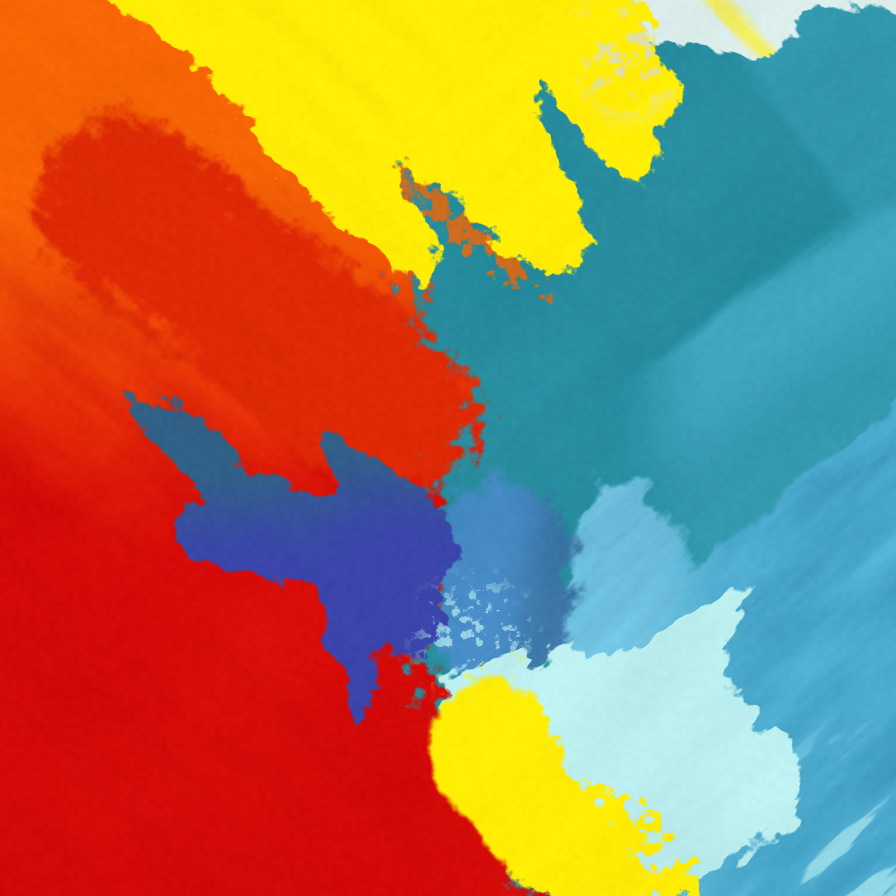
Reproduce this background procedurally as a WebGL 2 fragment shader.

```glsl
#version 300 es
precision highp float;
// Abstract painting: a red-orange ground meets teal and azure on the right,
// crossed by indigo, yellow and mint daubs. Each daub is a distance shape
// whose edge is frayed by noise stretched along the brush direction.
uniform vec2 u_resolution;
out vec4 outColor;

const int N = 14;
const vec2 FALLING = vec2(.76, -.65), RISING = vec2(.75, .66);
const float GRAIN_SCALE = 190., GRAIN_DEPTH = .018, BRUSH_DEPTH = .05;
const vec3 RED = vec3(.83, .04, .03), ORANGE = vec3(.97, .4, .02);
const vec3 EMBER = vec3(.87, .16, .02), TEAL = vec3(.15, .55, .62);
const vec3 LAGOON = vec3(.25, .65, .75), AZURE = vec3(.29, .66, .8);
const vec3 SKY = vec3(.42, .74, .86), COBALT = vec3(.27, .54, .77);
const vec3 INDIGO = vec3(.23, .27, .67), SLATE = vec3(.19, .38, .53);
const vec3 YELLOW = vec3(1, .93, .02), MINT = vec3(.73, .93, .93);
const vec3 SNOW = vec3(.86, .93, .92), WORN = vec3(.88, .87, .68);
const vec3 RUST = vec3(.8, .42, .12);
const vec2 MEETING = vec2(.53, .29);

// Daub outlines in canvas units
const vec2 AZURE_SHAPE[N] = vec2[N](vec2(1.1, .62), vec2(1, .56), vec2(.91, .485),
  vec2(.83, .41), vec2(.78, .37), vec2(.71, .46), vec2(.665, .47), vec2(.635, .38),
  vec2(.61, .3), vec2(.6, .2), vec2(.68, -.1), vec2(.9, -.1), vec2(1.1, -.1), vec2(1.1, .3));
const vec2 INDIGO_SHAPE[N] = vec2[N](vec2(.135, .565), vec2(.2, .54), vec2(.28, .467),
  vec2(.375, .45), vec2(.365, .515), vec2(.48, .466), vec2(.515, .41), vec2(.475, .265),
  vec2(.43, .283), vec2(.397, .18), vec2(.345, .345), vec2(.2, .375), vec2(.19, .43), vec2(.235, .437));
const vec2 YELLOW_SHAPE[N] = vec2[N](vec2(.07, 1.04), vec2(.228, .922), vec2(.325, .8),
  vec2(.482, .675), vec2(.488, .727), vec2(.449, .811), vec2(.602, .688), vec2(.66, .733),
  vec2(.632, .831), vec2(.602, .909), vec2(.697, .785), vec2(.762, .902), vec2(.729, .974), vec2(.69, 1.05));
const vec2 MINT_SHAPE[N] = vec2[N](vec2(.48, .25), vec2(.6, .265), vec2(.625, .285),
  vec2(.72, .28), vec2(.85, .37), vec2(.805, .285), vec2(.82, .22), vec2(.9, .155),
  vec2(.885, .08), vec2(.83, .04), vec2(.73, 0), vec2(.7, -.05), vec2(.65, -.05), vec2(.56, .1));

float hash(vec2 p) { return fract(sin(dot(p, vec2(127.1, 311.7))) * 43758.5); }

float noise(vec2 p) {
  vec2 i = floor(p), f = fract(p);
  f = f * f * (3. - 2. * f);
  return mix(mix(hash(i), hash(i + vec2(1, 0)), f.x),
             mix(hash(i + vec2(0, 1)), hash(i + 1.), f.x), f.y);
}

// Layered noise centred on zero
float fbm(vec2 p) {
  float sum = -.47, amp = .5;
  for (int i = 0; i < 4; i++, amp *= .5, p = p * 2.03 + 17.) sum += amp * noise(p);
  return sum;
}

float bristle(vec2 p, vec2 dir) {
  return fbm(vec2(dot(p, dir) * 7., dot(p, vec2(-dir.y, dir.x)) * 38.));
}

float polygon(vec2 p, vec2 v[N]) {
  float d = 9., side = 1.;
  for (int i = 0, j = N - 1; i < N; j = i, i++) {
    vec2 e = v[j] - v[i], w = p - v[i];
    vec2 b = w - e * clamp(dot(w, e) / dot(e, e), 0., 1.);
    d = min(d, dot(b, b));
    bvec3 c = bvec3(p.y >= v[i].y, p.y < v[j].y, e.x * w.y > e.y * w.x);
    if (all(c) || all(not(c))) side = -side;
  }
  return side * sqrt(d);
}

float capsule(vec2 p, vec2 a, vec2 b, float r) {
  vec2 e = b - a;
  return length(p - a - e * clamp(dot(p - a, e) / dot(e, e), 0., 1.)) - r;
}

float cover(float d, float soft) { return 1. - smoothstep(-soft, soft, d); }

void main() {
  vec2 p = gl_FragCoord.xy / u_resolution;
  float edge = max(1.2 / min(u_resolution.x, u_resolution.y), .0025);
  float fall = bristle(p, FALLING), rise = bristle(p, RISING);
  float cloud = fbm(p * 7.), speck = fbm(p * 75.);
  float fray = .03 * fbm(p * 32.) + .016 * speck;

  // Red ground warming to orange, with a broad ember stroke
  vec3 col = mix(RED, ORANGE, smoothstep(.37, .86, p.y + .1 * (cloud + fall)));
  col += vec3(.06, .04, .01) * cloud;
  float ember = capsule(p, vec2(.14, .77), vec2(.44, .54), .095);
  col = mix(col, EMBER, cover(ember + .06 * fall + .05 * speck, .016));

  // Teal field with lighter planes
  float below = dot(p - vec2(.755, .63), vec2(.575, -.818)) + .04 * rise;
  float plane = smoothstep(0., .025, below) * (1. - .5 * smoothstep(.06, .17, below));
  vec3 sea = mix(TEAL + .05 * cloud, LAGOON, plane * smoothstep(.67, .8, p.x));
  float corner = dot(p - vec2(.94, .78), vec2(.816, .577)) + .02 * fall;
  sea = mix(sea, LAGOON, .4 * cover(-corner, .01));
  vec3 water = mix(SKY, AZURE, smoothstep(.73, .83, p.x + .15 * rise)) + .14 * rise;
  sea = mix(sea, water, cover(polygon(p, AZURE_SHAPE) + .05 * rise + fray, .006));
  float bulge = (p.y - .54) / .07;
  float shore = .47 + .065 * exp(-bulge * bulge) - .2 * max(p.y - .64, 0.) + .5 * max(.25 - p.y, 0.);
  col = mix(col, sea, cover(shore - p.x + .03 * fall + .1 * speck, .014));

  // Cobalt patch and indigo splash
  float daub = capsule(p, vec2(.56, .31), vec2(.56, .38), .08) + 1.5 * fray + .04 * rise;
  vec3 cobalt = COBALT * (1. - .17 * smoothstep(.56, .63, p.x + .1 * cloud));
  col = mix(col, cobalt + .1 * cloud, cover(daub, .008));
  vec3 ink = mix(INDIGO, SLATE, smoothstep(.37, .5, p.y + .1 * cloud));
  col = mix(col, ink, cover(polygon(p, INDIGO_SHAPE) + .04 * fall + fray, edge));

  // Snowy top corner, then the ragged yellow sweep over a rusty rim
  float snowLine = .94 + .05 * smoothstep(.82, .95, p.x);
  vec3 frost = mix(SNOW, YELLOW, .6 * cover(abs(p.x + p.y - 1.79 + .05 * fall) - .012, .008));
  col = mix(col, frost, cover(max(snowLine - p.y, .7 - p.x) + fray + .05 * fall, edge));
  col = mix(col, RUST, cover(capsule(p, vec2(.45, .8), vec2(.59, .69), .008) + .1 * speck, .005));
  float worn = cover(distance(p, vec2(.7, .935)) - .055, .035) * smoothstep(-.02, .12, speck + cloud);
  float sweep = polygon(p, YELLOW_SHAPE) + .045 * fall + 1.4 * fray;
  col = mix(col, mix(YELLOW, WORN, worn), cover(sweep, edge));

  // Mint burst, with a yellow daub wearing away to its right
  col = mix(col, MINT + .06 * cloud, cover(polygon(p, MINT_SHAPE) + .08 * rise + fray, edge));
  float wear = smoothstep(.54, .7, p.x) * (.12 * speck + .16 * cloud + .015);
  float sun = capsule(p, vec2(.555, .165), vec2(.66, .03), .077);
  col = mix(col, YELLOW, cover(sun + .5 * fray + wear, .004));

  // Pale flecks where daubs meet, thin strokes at lower right
  float flecks = smoothstep(.08, .18, fbm(p * 110.)) * cover(distance(p, MEETING) - .06, .03);
  col = mix(col, mix(MINT, YELLOW, .6 * step(p.y, .27)), .7 * flecks);
  float strokes = smoothstep(.08, .14, rise) * cover(distance(p, vec2(.96, .06)) - .11, .05);
  col = mix(col, MINT, .6 * strokes);

  // Bristle shading and canvas grain
  col *= 1. + BRUSH_DEPTH * mix(fall, rise, smoothstep(.45, .55, p.x));
  col += GRAIN_DEPTH * (noise(p * GRAIN_SCALE) - .5);
  outColor = vec4(clamp(col, 0., 1.), 1);
}
```
